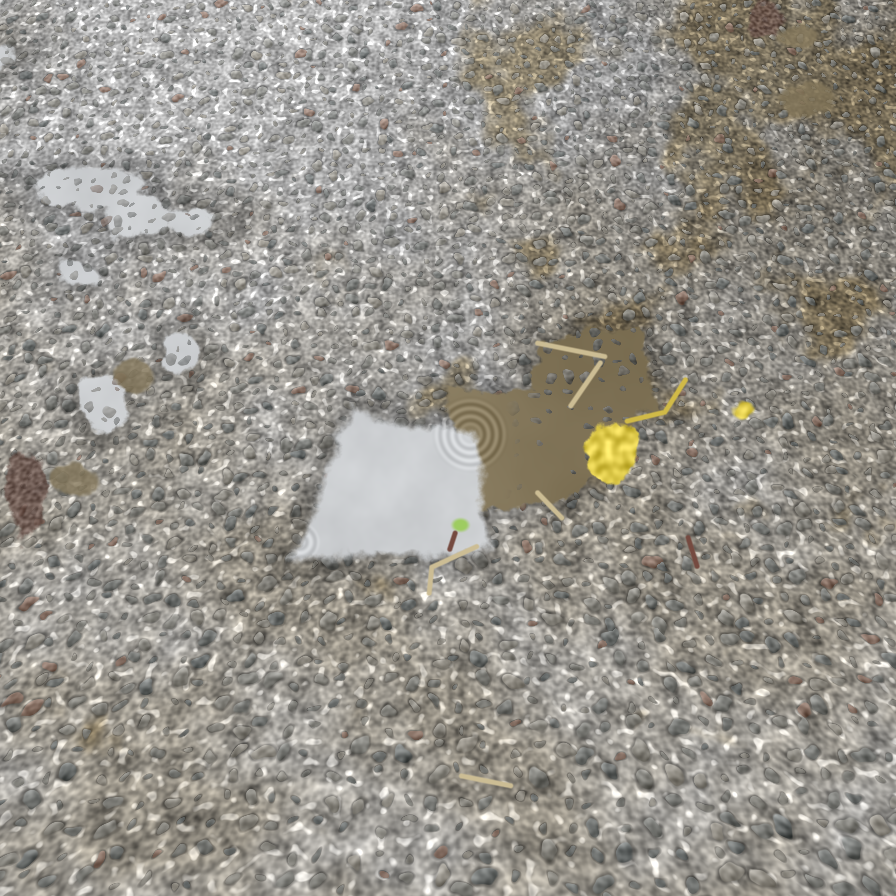
Reproduce this texture procedurally as a three.js fragment shader.

```glsl
// Wet stony ground with pale and muddy puddles, a yellow leaf and scattered straw.
varying vec2 vUv;

vec2 hash2(vec2 p) {
  vec3 h = fract(p.xyx * vec3(0.1031, 0.103, 0.0973));
  h += dot(h, h.yzx + 33.33);
  return fract((h.xx + h.yz) * h.zy);
}

float gradDot(vec2 cell, vec2 d) {
  float a = 6.2832 * hash2(cell).x;
  return dot(vec2(cos(a), sin(a)), d);
}

float noise(vec2 p) {
  vec2 i = floor(p), f = fract(p), e = vec2(1, 0);
  vec2 w = f * f * (3.0 - 2.0 * f);
  return 1.4 * mix(mix(gradDot(i, f), gradDot(i + e, f - e), w.x),
    mix(gradDot(i + e.yx, f - e.yx), gradDot(i + 1.0, f - 1.0), w.x), w.y);
}

float fbm(vec2 p) {
  float sum = 0.0, amp = 0.6;
  for (int i = 0; i < 4; i++) {
    sum += amp * noise(p);
    p = mat2(1.6, 1.2, -1.2, 1.6) * p + 7.3;
    amp *= 0.55;
  }
  return sum;
}

// Signed distances, negative inside
float edge(vec2 p, vec2 a, vec2 b) {
  vec2 d = normalize(b - a);
  return dot(p - a, vec2(d.y, -d.x));
}
float quad(vec2 p, vec2 a, vec2 b, vec2 c, vec2 d) {
  return max(max(edge(p, a, b), edge(p, b, c)), max(edge(p, c, d), edge(p, d, a)));
}
float oval(vec2 p, float x, float y, float rx, float ry) {
  vec2 r = vec2(rx, ry);
  return (length((p - vec2(x, y)) / r) - 1.0) * min(rx, ry);
}
float fill(float d) { return smoothstep(0.0025, -0.0025, d); }

// Thin stroke from s.xy to s.zw
float straw(vec2 p, vec4 s) {
  vec2 d = s.zw - s.xy, a = p - s.xy;
  return smoothstep(0.004, 0.0015, length(a - d * clamp(dot(a, d) / dot(d, d), 0.0, 1.0)));
}

// Nearest pebble: normalised distance, random tint, lit side
vec3 pebble(vec2 q) {
  vec3 best = vec3(9, 0, 0);
  for (int y = -1; y <= 1; y++) for (int x = -1; x <= 1; x++) {
    vec2 cell = floor(q) + vec2(x, y);
    vec2 h = hash2(cell + 3.7), k = hash2(cell + 91.2);
    vec2 d = q - cell - 0.2 - 0.6 * h;
    float a = 6.2832 * k.x, lit = d.y - 0.5 * d.x;
    d = mat2(cos(a), sin(a), -sin(a), cos(a)) * d;
    float r = length(d * vec2(0.85, 1.3)) / (0.14 + 0.27 * k.y * k.y);
    if (r < best.x) best = vec3(r, h.x, lit);
  }
  return best;
}

float ripple(vec2 d, float radius, float count) {
  float r = length(d) / radius;
  return sin(r * count * 6.2832) * smoothstep(1.0, 0.75, r) * smoothstep(0.1, 0.35, r);
}

void main() {
  vec2 p = vUv;
  // Ground coordinates grow finer towards the top
  vec2 q = vec2((p.x - 0.5) * (30.0 + 34.0 * p.y), p.y * (30.0 + 24.0 * p.y)) + 50.0;
  float broad = fbm(p * 5.0 + 2.0), fine = noise(q * 4.1);

  // Ground: sky glare at upper left, damp patches at upper right
  vec2 g = (p - vec2(0.3, 1)) * vec2(2.2, 2.8);
  float glare = exp(-dot(g, g));
  float damp = smoothstep(0.5, -0.5, oval(p, 0.95, 0.9, 0.3, 0.28) - 0.2 * broad);
  float tone = 0.6 + 0.13 * glare - 0.15 * damp + 0.13 * broad + 0.26 * fbm(q * 0.9) + 0.17 * fine;
  vec3 col = tone * mix(vec3(1.04, 1, 0.92), vec3(1), clamp(glare + 0.3 + broad, 0.0, 1.0));
  col += 0.25 * smoothstep(0.25, 0.6, noise(q * 2.3 + 9.0));
  float mud = smoothstep(0.15, 0.5, fbm(p * 8.0 + 11.0) + 0.8 * damp - 0.25);
  col *= mix(vec3(1), vec3(0.87, 0.81, 0.68), mud);

  // Pebbles with a dark seam and a lit side
  vec3 s = pebble(q + 0.15 * vec2(noise(q * 2.0), noise(q * 2.0 + 30.0)));
  float stone = smoothstep(1.08, 0.88, s.x);
  vec3 stoneCol = mix(vec3(0.4, 0.42, 0.42), vec3(0.6, 0.58, 0.54), s.y);
  stoneCol = mix(stoneCol, vec3(0.53, 0.43, 0.38), step(0.93, s.y));
  stoneCol += 0.45 * s.z + 0.13 * fine + 0.1 * glare;
  col *= 1.0 - 0.28 * smoothstep(1.5, 1.0, s.x);
  col = mix(col, stoneCol, stone * 0.85);

  // Puddle outlines, roughened by noise
  vec2 w = p + 0.012 * vec2(fbm(p * 22.0), fbm(p * 22.0 + 40.0));
  float rough = 0.006 * fbm(p * 60.0);
  float pale = rough + quad(w, vec2(0.322, 0.37), vec2(0.55, 0.385), vec2(0.53, 0.515), vec2(0.39, 0.545));
  float brown = rough + min(
    quad(w, vec2(0.535, 0.43), vec2(0.635, 0.44), vec2(0.73, 0.56), vec2(0.495, 0.568)),
    quad(w, vec2(0.59, 0.55), vec2(0.735, 0.54), vec2(0.71, 0.635), vec2(0.6, 0.62)));
  float small = min(oval(w, 0.1, 0.79, 0.063, 0.024), oval(w, 0.15, 0.76, 0.036, 0.026));
  small = min(small, min(oval(w, 0.215, 0.757, 0.029, 0.013), oval(w, 0.2, 0.605, 0.02, 0.023)));
  small = min(small, min(oval(w, 0.115, 0.548, 0.026, 0.033), oval(w, 0.085, 0.695, 0.02, 0.014)));
  small = min(small, oval(w, 0.0, 0.937, 0.022, 0.013)) + rough;
  float muddy = min(oval(w, 0.15, 0.58, 0.024, 0.018), oval(w, 0.083, 0.465, 0.026, 0.02));
  muddy = min(muddy, min(oval(w, 0.89, 0.96, 0.023, 0.016), oval(w, 0.9, 0.89, 0.03, 0.02)));

  // Water: dark rim, muddy floor, reflected sky, rain rings
  col *= 1.0 - 0.22 * smoothstep(0.03, 0.0, min(min(pale, brown), small));
  float rings = ripple(p - vec2(0.525, 0.515), 0.045, 5.0) + ripple(p - vec2(0.335, 0.395), 0.024, 2.5);
  float island = stone * smoothstep(0.56, 0.61, p.x) * step(0.35, s.y);
  vec3 floorCol = vec3(0.5, 0.45, 0.34) + 0.06 * broad + 0.07 * rings;
  col = mix(col, floorCol, max(fill(brown) * (1.0 - island), 0.8 * fill(muddy)));
  vec3 sky = vec3(0.8, 0.81, 0.82) + 0.05 * fbm(p * 14.0) + 0.06 * rings;
  col = mix(col, sky, max(smoothstep(0.004, -0.008, pale), fill(small) * (1.0 - 0.5 * stone)));

  // Leaves
  vec3 yellow = vec3(0.88, 0.8, 0.3) + 0.22 * noise(p * 95.0);
  float leaf = min(oval(w, 0.683, 0.495, 0.03, 0.034) + rough, oval(w, 0.83, 0.541, 0.013, 0.009));
  col = mix(col, yellow, fill(leaf));
  col = mix(col, vec3(0.62, 0.8, 0.38), fill(oval(p, 0.514, 0.414, 0.009, 0.007)));
  float dead = min(oval(w, 0.03, 0.45, 0.022, 0.045), oval(w, 0.853, 0.978, 0.016, 0.02));
  col = mix(col, vec3(0.4, 0.31, 0.28) + 0.15 * fine, 0.8 * fill(dead + rough));

  // Leaf stem, straw and twigs
  float stem = max(straw(p, vec4(0.7, 0.53, 0.742, 0.54)), straw(p, vec4(0.742, 0.54, 0.765, 0.576)));
  col = mix(col, vec3(0.82, 0.73, 0.28), stem);
  float dry = max(straw(p, vec4(0.482, 0.367, 0.532, 0.39)), straw(p, vec4(0.479, 0.338, 0.482, 0.367)));
  dry = max(dry, max(straw(p, vec4(0.6, 0.617, 0.675, 0.602)), straw(p, vec4(0.637, 0.547, 0.67, 0.595))));
  dry = max(dry, max(straw(p, vec4(0.515, 0.134, 0.57, 0.123)), straw(p, vec4(0.6, 0.45, 0.627, 0.422))));
  col = mix(col, vec3(0.8, 0.74, 0.58), dry);
  float twig = max(straw(p, vec4(0.768, 0.4, 0.778, 0.368)), straw(p, vec4(0.502, 0.387, 0.508, 0.405)));
  col = mix(col, vec3(0.46, 0.29, 0.25), twig);

  gl_FragColor = vec4(clamp(col, 0.0, 1.0), 1);
}
```
